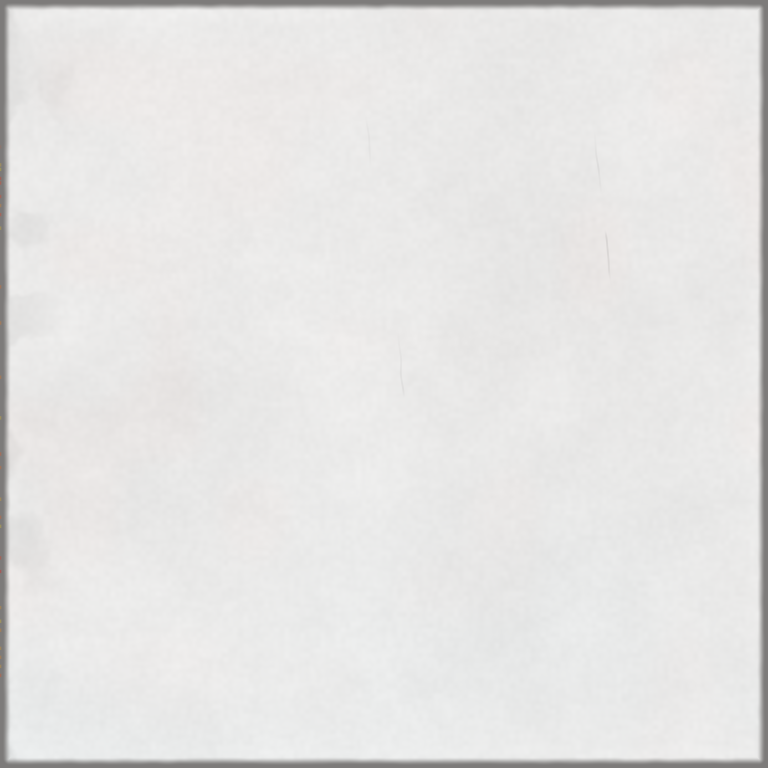
Give the GLSL for this texture, as a three.js fragment shader.

```glsl
varying vec2 vUv;

const vec3 GLAZE = vec3(0.914, 0.914, 0.911);
const vec3 GROUT = vec3(0.490, 0.483, 0.478);
const vec3 WARM_TINT = vec3(0.006, -0.004, -0.006);
const vec3 COOL_TINT = vec3(-0.006, 0.003, 0.007);
const float GROUT_WIDTH = 0.0045;
const float BEVEL_END = 0.0145;
const float CORNER_RADIUS = 0.012;
const float CLOUD_DEPTH = 0.050;
const float MOTTLE_DEPTH = 0.022;
const float GRAIN_DEPTH = 0.014;
const float WEAR_DEPTH = 0.034;
const float SCRATCH_DEPTH = 0.075;
const float FLECK_DENSITY = 0.16;

float hash(vec2 p) {
  vec3 q = fract(vec3(p.xyx) * 0.1031);
  q += dot(q, q.yzx + 33.33);
  return fract((q.x + q.y) * q.z);
}

float noise(vec2 p) {
  vec2 cell = floor(p);
  vec2 f = fract(p);
  f = f * f * (3.0 - 2.0 * f);
  float low = mix(hash(cell), hash(cell + vec2(1.0, 0.0)), f.x);
  float high = mix(hash(cell + vec2(0.0, 1.0)), hash(cell + 1.0), f.x);
  return mix(low, high, f.y);
}

// Fractal noise, centred on zero
float fbm(vec2 p) {
  float sum = 0.0;
  float amplitude = 0.5;
  for (int i = 0; i < 5; i++) {
    sum += amplitude * (noise(p) - 0.5);
    p = mat2(1.6, 1.2, -1.2, 1.6) * p + 17.3;
    amplitude *= 0.5;
  }
  return sum;
}

// Distance inward from the rounded canvas border
float insetDistance(vec2 p) {
  vec2 q = abs(p - 0.5) - 0.5 + CORNER_RADIUS;
  return CORNER_RADIUS - length(max(q, 0.0)) - min(max(q.x, q.y), 0.0);
}

// Thin broken hairline from a to b
float scratch(vec2 p, vec2 a, vec2 b) {
  vec2 ab = b - a;
  float t = clamp(dot(p - a, ab) / dot(ab, ab), 0.0, 1.0);
  float wobble = 0.003 * (noise(vec2(p.y * 45.0, a.x * 90.0)) - 0.5);
  float d = length(p - a - ab * t + vec2(wobble, 0.0));
  float breaks = smoothstep(0.25, 0.75, noise(vec2(p.y * 38.0, a.y * 70.0)));
  return (1.0 - smoothstep(0.0003, 0.0021, d)) * breaks * sin(3.1416 * t);
}

// Smudged glaze along the left side and in the upper left corner
float wear(vec2 p) {
  vec2 warped = p + 0.035 * vec2(fbm(p * 22.0), fbm(p * 22.0 + 40.0));
  float side = 1.0 - smoothstep(0.02, 0.10, warped.x);
  float patches = smoothstep(0.46, 0.66, noise(warped * vec2(24.0, 17.0) + 5.0));
  vec2 smudge = (warped - vec2(0.086, 0.910)) * mat2(0.88, -0.47, 0.47, 0.88);
  float corner = exp(-dot(smudge * vec2(70.0, 30.0), smudge * vec2(70.0, 30.0)));
  return side * patches + 0.8 * corner;
}

vec3 glazeColor(vec2 p) {
  float clouds = fbm(p * 4.5 + 3.0);
  float mottle = fbm(p * vec2(22.0, 26.0) + 11.0);
  float weave = noise(p * vec2(75.0, 190.0)) + noise(p * vec2(190.0, 75.0) + 60.0) - 1.0;
  float grain = 0.5 * weave + noise(p * 150.0 + 30.0) - 0.5;
  float shade = CLOUD_DEPTH * clouds + MOTTLE_DEPTH * mottle + GRAIN_DEPTH * grain;

  // Hairline scratches
  float lines = scratch(p, vec2(0.773, 0.835), vec2(0.800, 0.595));
  lines += 0.5 * scratch(p, vec2(0.518, 0.570), vec2(0.531, 0.425));
  lines += 0.4 * scratch(p, vec2(0.477, 0.850), vec2(0.484, 0.780));
  shade -= SCRATCH_DEPTH * lines + WEAR_DEPTH * wear(p);

  // Warm blush in patches, cooler toward the bottom
  float blush = smoothstep(0.52, 0.85, noise(p * 9.0 + 21.0));
  float cool = (1.0 - smoothstep(0.05, 0.55, p.y)) * noise(p * 4.0 + 8.0);
  return GLAZE + shade + WARM_TINT * (0.25 + blush) * (1.0 - cool) + COOL_TINT * cool;
}

// Tiny coloured flecks in the left grout
vec3 addFlecks(vec3 color, vec2 p) {
  vec2 cell = vec2(3.0, floor(p.y * 170.0));
  float present = step(hash(cell), FLECK_DENSITY);
  float span = smoothstep(0.08, 0.12, p.y) * (1.0 - smoothstep(0.78, 0.83, p.y));
  float across = 1.0 - smoothstep(0.0008, 0.0026, p.x);
  float along = 1.0 - smoothstep(0.25, 0.5, abs(fract(p.y * 170.0) - 0.5));
  vec3 fleck = mix(vec3(0.70, 0.30, 0.30), vec3(0.66, 0.62, 0.34), hash(cell + 9.0));
  return mix(color, fleck, 0.7 * present * span * across * along);
}

void main() {
  float inset = insetDistance(vUv) + 0.0012 * (noise(vUv * 55.0) - 0.5);
  float face = smoothstep(GROUT_WIDTH - 0.001, BEVEL_END, inset);
  float rim = smoothstep(0.010, 0.018, inset) * (1.0 - smoothstep(0.018, 0.035, inset));
  vec3 color = mix(GROUT, glazeColor(vUv) + 0.006 * rim, face);
  gl_FragColor = vec4(addFlecks(color, vUv), 1.0);
}
```
